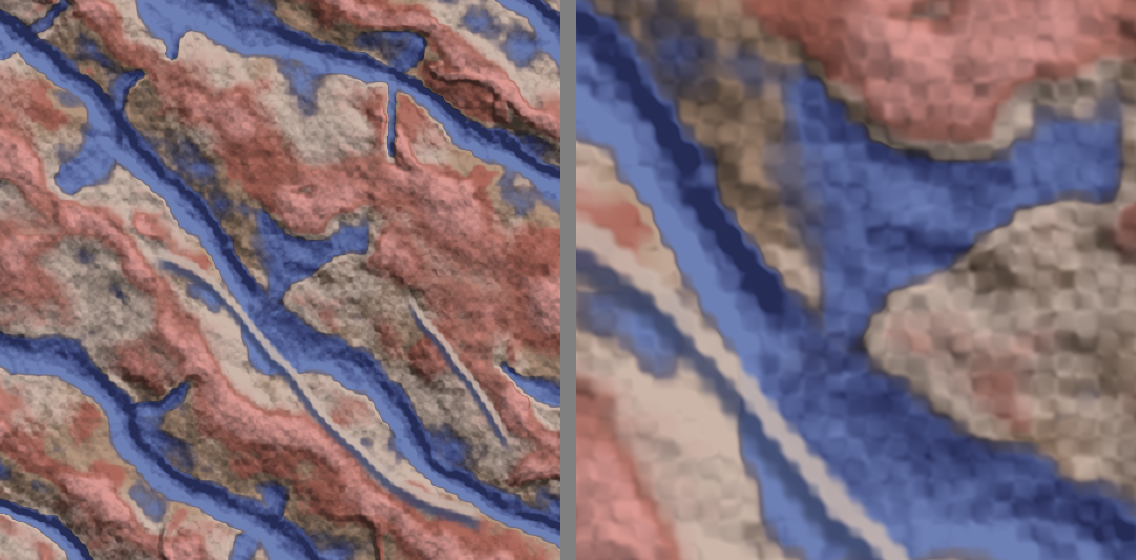
Left: the whole. Right: its middle third, enlarged.
This texture map is drawn by a WebGL 2 fragment shader. Its source:

```glsl
#version 300 es
precision highp float;
// Shaded relief map: winding valleys (blue) and ridges (red) from a warped
// periodic height field, tinted by terrain position and lit from the upper
// right. Sampling on a soft grid gives the blocky look of survey data.

#define GRID 80.0          // survey cells across the canvas
#define BLOCKINESS 0.65    // 0 = smooth, 1 = fully stepped
#define SPACING 0.45       // distance between valleys
#define SLANT 0.8          // fall of the valleys per unit to the right
#define FAN 0.2            // spread of neighbouring valleys
#define MEANDER 0.2        // large bends of the valleys
#define WIGGLE 0.12        // small bends of the valleys
#define RAGGED 0.055       // unevenness of all outlines
#define NOTCH 0.0092       // depth of the valley floor
#define ROUGHNESS 0.0085   // fine surface bumps
#define PATCHES 2.4        // strength of scattered red and blue patches

uniform vec2 u_resolution;
out vec4 fragColor;

const vec3 BLUE  = vec3(0.35, 0.41, 0.62);
const vec3 SLATE = vec3(0.36, 0.34, 0.40);
const vec3 TAN   = vec3(0.57, 0.47, 0.40);
const vec3 RED   = vec3(0.55, 0.33, 0.29);
const vec3 PINK  = vec3(0.70, 0.49, 0.47);
const vec3 PALE  = vec3(0.68, 0.62, 0.59);

float hash(vec2 p) {
    vec3 q = fract(vec3(p.xyx) * 0.1031);
    q += dot(q, q.yzx + 33.33);
    return fract((q.x + q.y) * q.z);
}

float noise(vec2 p) {
    vec2 i = floor(p), f = fract(p);
    f = f * f * (3.0 - 2.0 * f);
    return mix(mix(hash(i), hash(i + vec2(1, 0)), f.x),
               mix(hash(i + vec2(0, 1)), hash(i + vec2(1, 1)), f.x), f.y);
}

float fbm(vec2 p) {
    float sum = 0.0, amp = 0.5;
    for (int i = 0; i < 4; i++) {
        sum += amp * noise(p);
        p = mat2(1.6, 1.2, -1.2, 1.6) * p + 7.3;
        amp *= 0.5;
    }
    return sum / 0.9375;
}

// Coordinate across the diagonal valleys
float across(vec2 p) { return 1.0 - p.y - SLANT * p.x; }

vec2 ragged(vec2 p) {
    return p + RAGGED * (vec2(fbm(p * 11.0), fbm(p * 11.0 + 50.0)) - 0.5);
}

// Thin winding line along a noise contour, present only in some areas
float branch(vec2 p, float width) {
    float line = abs(noise(p * 5.0) + 0.3 * noise(p * 11.0) - 0.65);
    float area = smoothstep(0.38, 0.6, noise(p * 3.6 + 31.0));
    return area * (1.0 - smoothstep(width * 0.2, width, line));
}

// x: height, y: terrain position from -1 (valley) to 1 (ridge)
vec2 relief(vec2 p) {
    vec2 w = ragged(p);
    float u = across(w);
    u -= FAN * (w.x - 0.45) * cos(3.14159 * (u - 0.1) / SPACING);
    u += MEANDER * (noise(w * 3.0 + 4.7) - 0.5)
       + WIGGLE * (noise(w * 6.0 + 12.0) - 0.5);
    float d = abs(fract((u - 0.1) / SPACING + 0.5) - 0.5);
    float bank = d * (0.75 + 0.6 * noise(p * 8.0 + 70.0));
    float blobs = fbm(p * 11.0 + 3.0) - 0.5;
    float gully = branch(w + 5.0, 0.08) * smoothstep(0.46, 0.36, d);
    float spur = branch(w + 17.0, 0.1) * smoothstep(0.12, 0.24, d);

    float h = 0.02 * smoothstep(0.0, 0.5, d)
            - NOTCH * (1.0 - smoothstep(0.015, 0.1, bank))
            - 0.0055 * gully + 0.004 * spur + 0.013 * blobs
            + ROUGHNESS * fbm(vec2(across(p) * 22.0, (p.x - p.y) * 17.0));

    float valley = max(1.0 - smoothstep(0.055, 0.135, bank), 0.9 * gully);
    float ridge = max(smoothstep(0.28, 0.47, d), 0.75 * spur);
    float t = ridge * 0.88 * (1.0 - valley) - valley
            + blobs * PATCHES * (1.0 - 0.6 * max(valley, ridge));
    return vec2(h, t);
}

vec3 positionTint(float t) {
    vec3 c = mix(BLUE, SLATE, smoothstep(-0.75, -0.35, t));
    c = mix(c, TAN, smoothstep(-0.4, -0.12, t));
    c = mix(c, RED, smoothstep(0.08, 0.4, t));
    return mix(c, PINK, smoothstep(0.6, 0.92, t));
}

// Light track with a blue ditch on its lower side; r is the signed offset
vec3 addTrack(vec3 color, float r, float x, float start, float end) {
    float span = smoothstep(start, start + 0.03, x)
               * (1.0 - smoothstep(end - 0.03, end, x));
    float ditch = smoothstep(0.004, 0.012, r) * (1.0 - smoothstep(0.02, 0.038, r));
    float crest = 1.0 - smoothstep(0.004, 0.015, abs(r));
    color = mix(color, BLUE * 0.65, 0.8 * ditch * span);
    return mix(color, PALE * 1.15, 0.85 * crest * span);
}

void main() {
    vec2 uv = gl_FragCoord.xy / u_resolution;

    // Soft stepping onto the survey grid
    vec2 cell = uv * GRID;
    vec2 stepped = (floor(cell) + smoothstep(0.1, 0.9, fract(cell))) / GRID;
    vec2 p = mix(uv, stepped, BLOCKINESS);

    // Hillshade from the height differences
    float e = 0.006;
    vec2 here = relief(p);
    vec2 slope = vec2(relief(p + vec2(e, 0)).x, relief(p + vec2(0, e)).x) - here.x;
    vec3 normal = normalize(vec3(-slope / e, 1.0));
    vec3 light = normalize(vec3(0.6, 0.7, 1.0));
    float shade = clamp(dot(normal, light) / light.z, 0.42, 1.22);

    // Tint, with pale patches on open lit ground; shadows in valleys stay blue
    float open = smoothstep(-0.45, -0.1, here.y) * (1.0 - smoothstep(0.3, 0.8, here.y));
    float bleached = smoothstep(0.42, 0.62, fbm(p * 5.0 + 40.0) + 0.3 * (shade - 1.0));
    float blueness = 1.0 - smoothstep(-0.6, -0.25, here.y);
    vec3 tone = pow(vec3(shade), vec3(1.0, 1.0, 1.0 - 0.3 * blueness));
    vec3 color = mix(positionTint(here.y), PALE, 0.75 * open * bleached) * tone;

    // Two tracks following the slope
    float u = across(mix(p, ragged(p), 0.4));
    color = addTrack(color, u - 0.25 - 0.045 * sin(10.0 * (p.x - 0.52)), p.x, 0.27, 0.87);
    color = addTrack(color, u + 0.06 - 0.6 * (p.x - 0.73), p.x, 0.72, 0.92);

    fragColor = vec4(color, 1.0);
}
```
